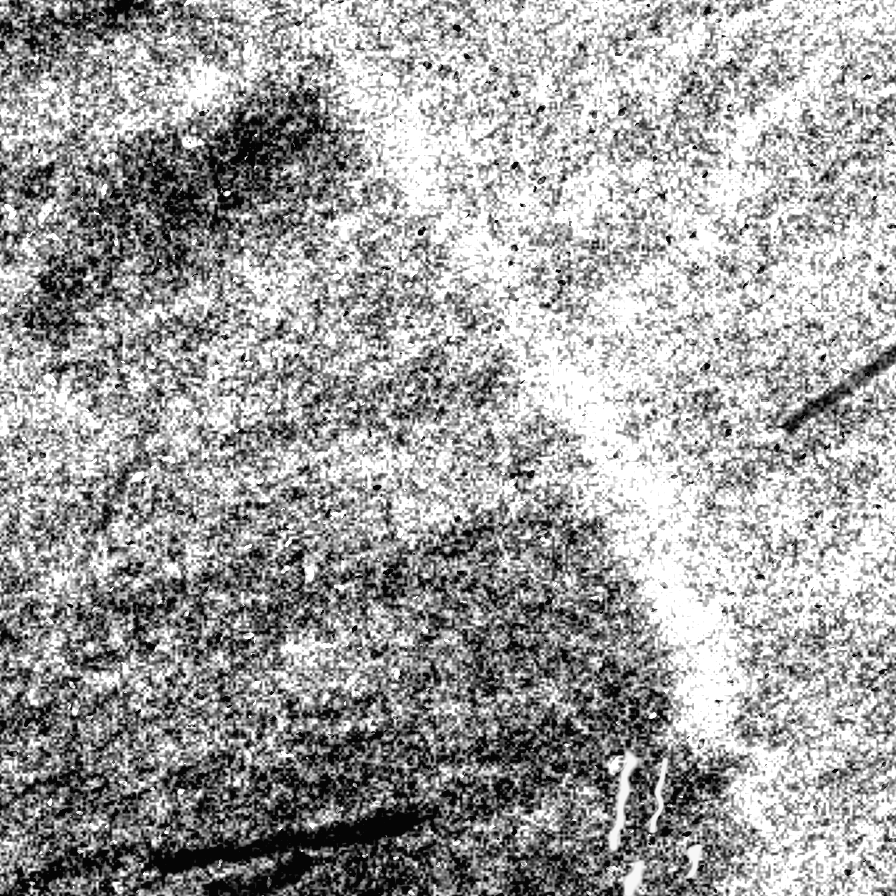
Write a WebGL 1 fragment shader that draws this texture.

```glsl
precision highp float;
uniform vec2 u_resolution;

float hash(vec2 p) {
  vec3 q = fract(p.xyx * vec3(0.1031, 0.1030, 0.0973));
  q += dot(q, q.yzx + 33.33);
  return fract((q.x + q.y) * q.z);
}

float noise(vec2 p) {
  vec2 i = floor(p), f = fract(p);
  f = f * f * (3.0 - 2.0 * f);
  return mix(mix(hash(i), hash(i + vec2(1, 0)), f.x),
             mix(hash(i + vec2(0, 1)), hash(i + 1.0), f.x), f.y);
}

float fbm(vec2 p) {
  float sum = 0.0, amp = 0.5;
  for (int i = 0; i < 5; i++) {
    sum += amp * noise(p);
    p = mat2(1.6, 1.2, -1.2, 1.6) * p + 7.3;
    amp *= 0.55;
  }
  return sum / 1.06;
}

vec2 rotate(vec2 p, float a) {
  return vec2(cos(a) * p.x + sin(a) * p.y, cos(a) * p.y - sin(a) * p.x);
}

float blob(vec2 p, vec2 center, vec2 radius, float angle) {
  vec2 q = rotate(p - center, angle) / radius;
  return exp(-dot(q, q));
}

float stroke(vec2 p, vec2 a, vec2 b, float width) {
  vec2 ab = b - a;
  float t = clamp(dot(p - a, ab) / dot(ab, ab), 0.0, 1.0);
  return 1.0 - smoothstep(width * 0.3, width, length(p - a - ab * t));
}

// Scattered angular flakes, one candidate per cell
float chips(vec2 p, float scale, float density) {
  vec2 g = p * scale, cell = floor(g);
  float cover = 0.0;
  for (int y = -1; y <= 1; y++) {
    for (int x = -1; x <= 1; x++) {
      vec2 id = cell + vec2(x, y);
      vec2 d = g - id - vec2(hash(id + 3.0), hash(id + 17.0));
      d = rotate(d, 0.3 + 2.0 * (hash(id + 29.0) - 0.5)) * vec2(1.0, 1.8);
      d += 0.25 * (noise(g * 5.0) - 0.5);
      float size = 0.12 + 0.3 * pow(hash(id + 53.0), 2.0);
      float present = step(hash(id + 71.0), density);
      cover = max(cover, present * (1.0 - smoothstep(size * 0.65, size, length(d))));
    }
  }
  return cover;
}

void main() {
  vec2 p = gl_FragCoord.xy / u_resolution;
  vec2 warp = vec2(fbm(p * 14.0), fbm(p * 14.0 + 40.0)) - 0.5;
  vec2 w = p + 0.045 * warp;
  vec2 fine = p + 0.012 * (vec2(noise(p * 60.0), noise(p * 60.0 + 9.0)) - 0.5);

  // Dark layered rock on the left, pale rock on the right
  float border = min(0.82 - 0.245 * w.y, 1.01 - 0.667 * w.y);
  border = mix(0.825, border, smoothstep(0.15, 0.2, w.y));
  float layered = smoothstep(-0.015, 0.03, border - w.x);
  float left = mix(0.36, 0.73, smoothstep(0.0, 0.65, p.y - 0.08 * p.x));
  float tone = mix(0.83, left, layered);

  // Slanted strata below, steeper mottling above
  vec2 bed = rotate(w, 0.29);
  float strata = fbm(bed * vec2(5.0, 30.0)) - 0.5;
  float mottle = fbm(rotate(w, 0.75) * vec2(9.0, 18.0) + 20.0) - 0.5;
  float lower = layered * (1.0 - smoothstep(0.45, 0.75, p.y));
  tone += mix(0.75 * mottle, 0.85 * strata + 0.25 * mottle, lower);
  float ridge = 1.0 - smoothstep(0.0, 0.05, abs(fbm(bed * vec2(3.0, 15.0) + 5.0) - 0.5));
  tone -= 0.2 * lower * ridge * smoothstep(0.35, 0.6, noise(p * 12.0));

  // Broad stains and pale patches
  tone -= 0.5 * blob(w, vec2(0.29, 0.85), vec2(0.1, 0.045), 0.25);
  tone -= 0.3 * blob(w, vec2(0.28, 0.78), vec2(0.1, 0.07), 0.4);
  tone -= 0.32 * blob(w, vec2(0.1, 0.77), vec2(0.15, 0.11), -0.5);
  tone -= 0.3 * blob(w, vec2(0.07, 0.65), vec2(0.03, 0.05), 0.4);
  tone -= 0.35 * blob(w, vec2(0.1, 0.98), vec2(0.16, 0.04), 0.3);
  tone -= 0.5 * blob(w, vec2(0.13, 0.98), vec2(0.035, 0.015), 0.8);
  tone -= 0.3 * blob(w, vec2(0.95, 0.53), vec2(0.1, 0.025), 0.5);
  tone -= 0.25 * blob(w, vec2(0.94, 0.28), vec2(0.06, 0.04), 0.0);
  tone -= 0.15 * blob(w, vec2(0.75, 0.12), vec2(0.1, 0.06), 0.0) * layered;
  tone += 0.22 * blob(w, vec2(0.2, 0.89), vec2(0.15, 0.035), 0.4);
  tone += 0.25 * blob(w, vec2(0.06, 0.53), vec2(0.08, 0.07), 0.0);
  tone += 0.3 * blob(w, vec2(0.06, 0.29), vec2(0.02, 0.07), -0.4);

  // Pale vein along the border
  float vein = max(stroke(w, vec2(0.41, 0.89), vec2(0.62, 0.57), 0.045),
                   stroke(w, vec2(0.62, 0.57), vec2(0.72, 0.44), 0.045));
  vein = max(vein, stroke(w, vec2(0.72, 0.44), vec2(0.78, 0.2), 0.07));
  tone += 0.35 * vein;

  // Cracks and bottom ledge
  float crack = stroke(fine, vec2(0.88, 0.522), vec2(1.01, 0.615), 0.012);
  crack = max(crack, stroke(w, vec2(0.18, 0.04), vec2(0.46, 0.085), 0.018));
  crack = max(crack, 0.8 * stroke(w, vec2(0.23, 0.0), vec2(0.34, 0.035), 0.02));
  crack = max(crack, 0.45 * stroke(fine, vec2(0.02, 0.22), vec2(0.16, 0.51), 0.008));
  tone -= 0.6 * crack;

  // Crisp mineral grain
  float grain = 0.95 * (noise(p * 340.0) - 0.5) + 0.6 * (noise(p * 170.0 + 31.0) - 0.5)
              + 0.4 * (noise(rotate(p, 0.4) * vec2(60.0, 95.0)) - 0.5);
  float value = tone + grain * (1.0 - 0.45 * crack);

  // Flakes and pale drips
  value -= 0.6 * chips(p, 55.0, mix(0.16, 0.07, layered));
  value += 0.6 * layered * max(chips(p + 4.0, 60.0, 0.12), chips(p + 8.0, 22.0, 0.06));
  float drip = max(stroke(fine, vec2(0.705, 0.155), vec2(0.685, 0.06), 0.009),
                   stroke(fine, vec2(0.74, 0.15), vec2(0.729, 0.07), 0.005));
  drip = max(drip, stroke(fine, vec2(0.71, 0.035), vec2(0.703, 0.0), 0.01));
  drip = max(drip, stroke(fine, vec2(0.778, 0.055), vec2(0.77, 0.02), 0.006));
  value = mix(value, 0.97, drip);

  gl_FragColor = vec4(vec3(clamp(value, 0.02, 1.0)), 1.0);
}
```
